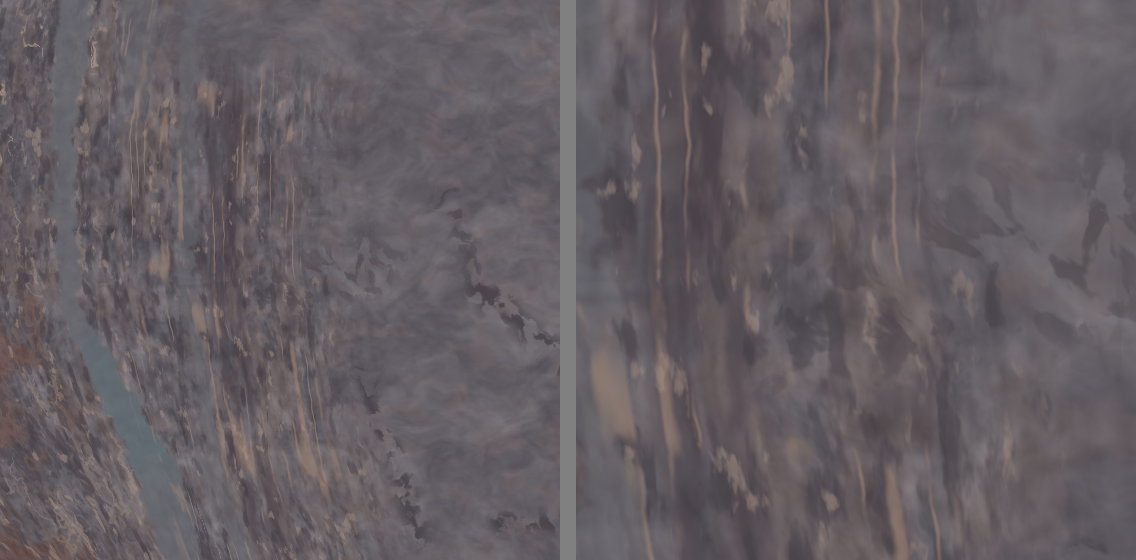
Left: the whole. Right: its middle third, enlarged.
A Shadertoy shader for this texture:

```glsl
// Weathered slate seen from above: curved strata, a silty channel and cloudy rock.

const vec3 SLATE  = vec3(0.372, 0.354, 0.384);
const vec3 PALE   = vec3(0.440, 0.420, 0.440);
const vec3 SHADOW = vec3(0.265, 0.242, 0.272);
const vec3 UMBER  = vec3(0.440, 0.390, 0.390);
const vec3 RUST   = vec3(0.430, 0.335, 0.320);
const vec3 CREAM  = vec3(0.660, 0.575, 0.520);
const vec3 SILT   = vec3(0.405, 0.405, 0.435);
const vec3 TEAL   = vec3(0.375, 0.425, 0.450);

float hash(vec2 p) {
    return fract(sin(dot(p, vec2(127.1, 311.7))) * 43758.5453);
}

float noise(vec2 p) {
    vec2 i = floor(p), f = fract(p);
    f = f * f * (3.0 - 2.0 * f);
    return mix(mix(hash(i), hash(i + vec2(1, 0)), f.x),
               mix(hash(i + vec2(0, 1)), hash(i + vec2(1, 1)), f.x), f.y);
}

float fbm(vec2 p) {
    float sum = 0.0, amp = 0.53;
    for (int i = 0; i < 4; i++) {
        sum += amp * noise(p);
        p = mat2(1.98, 0.3, -0.3, 1.98) * p + vec2(17.3, 9.1);
        amp *= 0.5;
    }
    return sum;
}

// Two octaves kept aligned with the axes, for long fibres
float fibres(vec2 p) {
    return 0.62 * noise(p) + 0.38 * noise(p * vec2(2.1, 2.6) + 31.7);
}

// Soft-edged interval from a to b
float band(float x, float a, float b, float soft) {
    return smoothstep(a - soft, a + soft, x) * (1.0 - smoothstep(b - soft, b + soft, x));
}

// Thin crest where a noise value crosses one half
float crest(float n, float width) {
    return 1.0 - smoothstep(0.0, width, abs(n - 0.5));
}

float segment(vec2 p, vec2 a, vec2 b) {
    vec2 d = b - a;
    return length(p - a - d * clamp(dot(p - a, d) / dot(d, d), 0.0, 1.0));
}

// Position across the strata, which sweep right towards the bottom
float acrossStrata(vec2 p) {
    float fall = max(0.6 - p.y, 0.0);
    float rise = max(p.y - 0.75, 0.0);
    float sweep = mix(0.62, 0.28, smoothstep(0.1, 0.5, p.x));
    return p.x - sweep * fall * fall - 0.35 * rise * rise;
}

// Broken dark cracks along a line
float cracks(vec2 p, vec2 a, vec2 b, float width) {
    float near = 1.0 - smoothstep(0.0, width, segment(p, a, b));
    return near * smoothstep(0.46, 0.6, fbm(p * vec2(62.0, 52.0)));
}

void mainImage(out vec4 fragColor, in vec2 fragCoord) {
    vec2 p = fragCoord / iResolution.xy;
    vec2 warp = vec2(fbm(p * 11.0), fbm(p * 11.0 + 40.0)) - 0.5;
    vec2 ragged = vec2(fbm(p * 45.0 + 13.0), fbm(p * 45.0 + 70.0)) - 0.5;
    float u = acrossStrata(p + warp * 0.014);
    float low = 1.0 - smoothstep(0.1, 0.5, p.y);

    // Cloudy, mottled rock
    float cloud = fbm(p * vec2(9.0, 12.0) + warp);
    float mottle = fbm(p * vec2(46.0, 62.0) + warp * 4.0) - 0.5;
    vec3 color = mix(SLATE, PALE, smoothstep(0.38, 0.82, cloud + 0.14 * low));
    color = mix(color, UMBER, 0.45 * smoothstep(0.5, 0.68, fbm(p * vec2(22.0, 34.0) + 7.0)));
    color += mottle * 0.10;

    // Fine strata, fading to the right and at the top
    float topFade = smoothstep(0.80, 0.94, p.y) * smoothstep(0.2, 0.32, u);
    float strata = (1.0 - smoothstep(0.46, 0.70, u + warp.x * 0.2)) * (1.0 - topFade);
    float grain = fibres(vec2(u * 95.0, p.y * 13.0));
    float chips = fbm(vec2(u * 80.0, p.y * 46.0) + 3.0);
    float layers = fibres(vec2(u * 34.0, p.y * 7.0));
    color = mix(color, UMBER, strata * 0.6 * smoothstep(0.42, 0.68, layers));
    color += strata * ((grain - 0.5) * 0.11 + (chips - 0.5) * 0.20);
    float darkBelt = band(u + ragged.x * 0.02, 0.36, 0.435, 0.02) * strata;
    float darkFibre = smoothstep(0.35, 0.65, 0.55 * fibres(vec2(u * 80.0, p.y * 9.0) + 8.0) + 0.45 * chips);
    color = mix(color, SHADOW + vec3(0.03, 0.015, 0.015), darkBelt * 0.75 * darkFibre);
    float darkStreaks = smoothstep(0.55, 0.72, fbm(vec2(u * 70.0, p.y * 24.0) + 50.0));
    color = mix(color, SHADOW, darkStreaks * strata * 0.6);

    // Rusty ground on the left
    float left = 1.0 - smoothstep(0.05, 0.11, u + ragged.y * 0.06);
    float rusty = smoothstep(0.42, 0.64, fbm(p * vec2(17.0, 11.0) + 21.0));
    rusty *= 1.0 - smoothstep(0.5, 0.85, p.y);
    color = mix(color, RUST + (chips - 0.5) * 0.22, left * rusty * 0.8);
    color = mix(color, SHADOW, left * 0.55 * smoothstep(0.52, 0.68, chips));

    // Smooth silty channels with ragged banks
    float center = 0.115 + 0.07 * low + warp.x * 0.04;
    float halfWidth = 0.017 + 0.032 * low + 0.012 * smoothstep(0.7, 0.9, p.y);
    float x = u + ragged.x * 0.035;
    float channel = band(x, center - halfWidth, center + halfWidth, 0.006);
    float side = band(x, 0.312, 0.345, 0.007) * 0.75;
    float inlet = band(x, 0.20, 0.265, 0.01) * smoothstep(0.68, 0.85, p.y) * 0.75;
    float delta = band(x, 0.22, 0.32, 0.02) * low * smoothstep(0.42, 0.55, layers) * 0.7;
    float pool = band(p.y + warp.y * 0.1, 0.14, 0.38, 0.06);
    float smoothGround = max(max(channel, side), max(inlet, delta));
    color = mix(color, SILT + mottle * 0.05, smoothGround * 0.85);
    color = mix(color, TEAL + mottle * 0.04, channel * pool * 0.75);

    // Pale crusts on the left, heavier near the top
    float crustZone = 1.0 - smoothstep(0.16, 0.20, u);
    float crust = crest(fbm(vec2(u * 19.0, p.y * 5.0) + ragged * 0.6), 0.04);
    crust *= smoothstep(0.44, 0.58, fbm(p * vec2(32.0, 20.0) + 5.0));
    float crustShare = mix(0.4, 0.85, smoothstep(0.5, 0.8, p.y));
    color = mix(color, CREAM, crust * crustZone * (1.0 - 0.9 * channel) * crustShare);

    // Thin ochre seams and small upright flecks
    float seamZone = band(u, 0.19, 0.56, 0.04) * (1.0 - topFade);
    float seam = crest(noise(vec2((u + ragged.x * 0.004) * 75.0, p.y * 3.0)), 0.12);
    seam *= smoothstep(0.46, 0.64, fbm(vec2(u * 36.0, p.y * 17.0) + 60.0));
    color = mix(color, CREAM * vec3(0.95, 0.91, 0.89), seam * seamZone * 0.6);
    float flecks = smoothstep(0.66, 0.80, fbm(vec2(u * 85.0, p.y * 38.0) + 90.0));
    color = mix(color, CREAM, flecks * strata * (1.0 - smoothGround) * 0.5);

    // Dark cracks through the smooth rock
    vec2 q = p + warp * 0.06;
    float dark = cracks(q, vec2(0.80, 0.66), vec2(0.87, 0.48), 0.04) * 0.6;
    dark = max(dark, cracks(q, vec2(0.87, 0.48), vec2(1.0, 0.36), 0.045));
    dark = max(dark, cracks(q, vec2(0.65, 0.34), vec2(0.74, 0.04), 0.03));
    dark = max(dark, cracks(q, vec2(0.90, 0.06), vec2(1.0, 0.08), 0.03));
    dark = max(dark, cracks(q, vec2(0.48, 0.46), vec2(0.66, 0.54), 0.09) * 0.6);
    color = mix(color, SHADOW, dark * 0.8);

    fragColor = vec4(clamp(color, 0.0, 1.0), 1.0);
}
```
